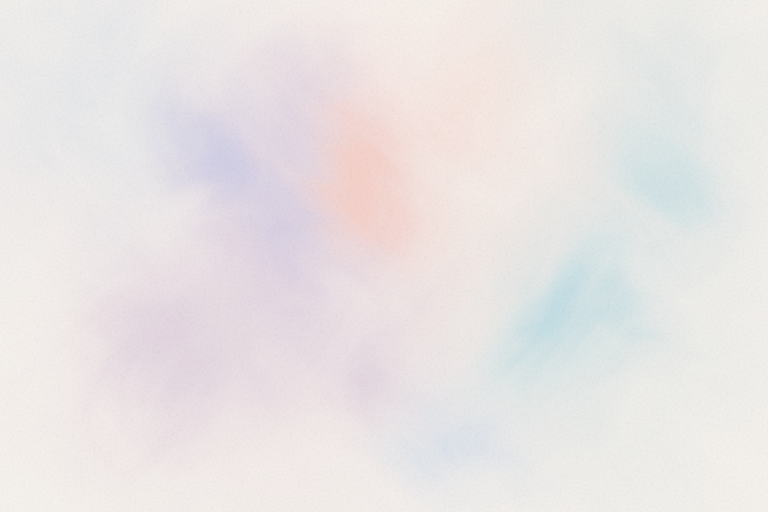
Give the GLSL for this background, as a Shadertoy shader.

```glsl
const vec3 PAPER = vec3(0.951, 0.936, 0.918);
const float CLOUD_SCALE = 7.0;      // lumps in the pigment
const float EDGE_WANDER = 0.10;     // irregularity of wash outlines
const float MOTTLE = 0.75;          // uneven pigment density
const float GRAIN_SCALE = 190.0;    // paper cells per canvas height
const float GRAIN_DEPTH = 0.022;
const float FIBRE_DEPTH = 0.010;

// Washes: centre and radius in canvas heights, broad ones first
const int WASHES = 14;
const vec3 WASH_SHAPE[WASHES] = vec3[](
    vec3(0.56, 0.46, 0.40), vec3(0.88, 0.70, 0.34), vec3(1.27, 0.82, 0.27),
    vec3(1.16, 0.34, 0.27), vec3(0.20, 0.80, 0.22), vec3(0.52, 0.64, 0.22),
    vec3(0.40, 0.68, 0.12), vec3(0.57, 0.53, 0.14), vec3(0.69, 0.33, 0.12),
    vec3(0.35, 0.30, 0.14), vec3(0.75, 0.62, 0.10), vec3(1.12, 0.38, 0.11),
    vec3(1.25, 0.65, 0.11), vec3(0.87, 0.14, 0.13));
const vec3 WASH_TINT[WASHES] = vec3[](
    vec3(0.925, 0.875, 0.885), vec3(0.975, 0.895, 0.865), vec3(0.880, 0.900, 0.897),
    vec3(0.880, 0.900, 0.895), vec3(0.875, 0.890, 0.910), vec3(0.865, 0.825, 0.880),
    vec3(0.805, 0.800, 0.890), vec3(0.835, 0.805, 0.880), vec3(0.870, 0.815, 0.865),
    vec3(0.880, 0.830, 0.870), vec3(0.950, 0.810, 0.780), vec3(0.755, 0.860, 0.885),
    vec3(0.815, 0.880, 0.890), vec3(0.855, 0.880, 0.910));

vec2 hash2(vec2 cell) {
    vec3 h = fract(cell.xyx * vec3(0.1031, 0.1030, 0.0973));
    h += dot(h, h.yzx + 33.33);
    return fract((h.xx + h.yz) * h.zy);
}

// Distance to the nearest scattered point
float cellular(vec2 p) {
    vec2 cell = floor(p), local = fract(p);
    float nearest = 2.0;
    for (int y = -1; y <= 1; y++)
        for (int x = -1; x <= 1; x++) {
            vec2 offset = vec2(x, y);
            vec2 delta = offset + hash2(cell + offset) - local;
            nearest = min(nearest, dot(delta, delta));
        }
    return sqrt(nearest);
}

// Layered, folded sines, roughly -1 to 1
float cloud(vec2 p) {
    const mat2 TURN = mat2(0.80, 0.60, -0.60, 0.80);
    float sum = 0.0, amplitude = 0.55;
    for (int i = 0; i < 6; i++) {
        p += 0.65 * sin(p.yx * 1.3 + vec2(1.7, 4.1) + float(i));
        sum += amplitude * sin(p.x) * sin(p.y);
        p = TURN * p * 1.75 + 2.3;
        amplitude *= 0.56;
    }
    return sum;
}

void mainImage(out vec4 fragColor, in vec2 fragCoord) {
    // Height runs 0 to 1; the composition spans 1.5 across
    vec2 p = fragCoord / iResolution.y;
    p.x += 0.5 * (1.5 - iResolution.x / iResolution.y);

    // Pigment bleeding into wet paper
    vec2 flow = p * CLOUD_SCALE;
    vec2 bleed = vec2(cloud(flow + 3.1), cloud(flow + vec2(11.7, 8.3)));
    vec2 wet = p + EDGE_WANDER * bleed;
    float density = 0.75 + MOTTLE * cloud(flow * 1.2 + vec2(5.2, 17.9));
    density = clamp(density, 0.15, 1.0);

    vec3 color = PAPER;
    for (int i = 0; i < WASHES; i++) {
        vec2 d = (wet - WASH_SHAPE[i].xy) / WASH_SHAPE[i].z;
        float cover = exp(-dot(d, d)) * mix(density, 1.0, 0.25);
        color = mix(color, WASH_TINT[i], cover);
    }

    // Paper tooth: rounded cells and finer slanted fibres
    float tooth = cellular(p * GRAIN_SCALE) - 0.46;
    float fibre = cellular(mat2(0.8, 0.6, -0.6, 0.8) * p * GRAIN_SCALE * vec2(1.0, 1.6)) - 0.46;
    color -= GRAIN_DEPTH * tooth + FIBRE_DEPTH * fibre;

    fragColor = vec4(clamp(color, 0.0, 1.0), 1.0);
}
```
